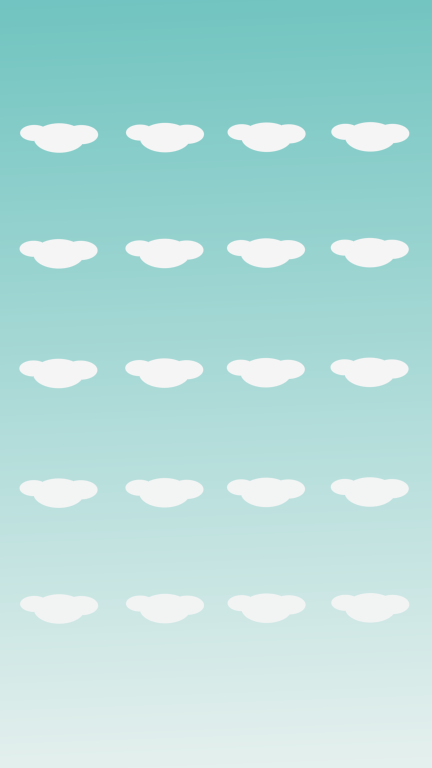
Reproduce this pattern procedurally as a WebGL 2 fragment shader.

```glsl
#version 300 es
precision highp float;
// Four columns by five rows of flat white clouds on a teal sky that pales downward.

uniform vec2 u_resolution;
out vec4 outColor;

// Approximate signed distance to an ellipse centred at the origin.
float ellipse(vec2 p, vec2 radii) {
    vec2 q = p / radii;
    return (dot(q, q) - 1.0) / max(2.0 * length(q / radii), 0.1);
}

// Wide body with a small left puff and a larger right puff.
float cloud(vec2 p) {
    float body = ellipse(p, vec2(0.53, 0.307));
    float leftPuff = ellipse(p - vec2(-0.52, 0.105), vec2(0.295, 0.167));
    float rightPuff = ellipse(p - vec2(0.46, 0.07), vec2(0.35, 0.20));
    return min(body, min(leftPuff, rightPuff));
}

void main() {
    // The canvas is 9 by 16 units.
    vec2 uv = gl_FragCoord.xy / u_resolution;
    vec2 p = uv * vec2(9.0, 16.0);
    float pixel = 9.0 / u_resolution.x;

    // Sky, with a very slight tilt.
    float depth = clamp(1.0 - uv.y + 0.02 * (uv.x - 0.5), 0.0, 1.0);
    vec3 sky = mix(vec3(0.445, 0.770, 0.755), vec3(0.895, 0.940, 0.932), depth);

    // Nearest cloud: x counts columns rightward, y counts rows downward.
    vec2 cell = vec2(p.x - 1.234, 13.125 - p.y) / vec2(2.161, 2.453);
    cell = clamp(round(cell), vec2(0.0), vec2(3.0, 4.0));
    vec2 center = vec2(1.234, 13.125) + cell * vec2(2.161, -2.453);

    // Small uneven spacing between columns and rows.
    center.x += cell.x == 1.0 ? 0.045 : 0.0;
    center.x -= 0.016 * sin(cell.y * 0.7854);
    center.y += 0.04 * sin(cell.y * 1.5708) + 0.008 * cell.x;

    // Clouds, faintly thinner in the lowest rows.
    float coverage = 1.0 - smoothstep(-0.75 * pixel, 0.75 * pixel, cloud(p - center));
    float opacity = 1.0 - 0.08 * smoothstep(2.0, 4.0, cell.y);
    outColor = vec4(mix(sky, vec3(0.962), coverage * opacity), 1.0);
}
```
